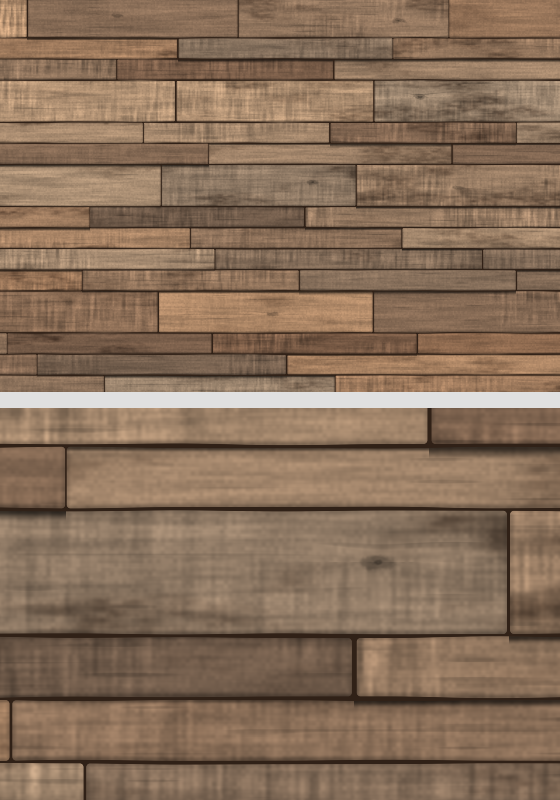
Top, the full canvas; bottom, a detail of the centre.
Reproduce this texture procedurally as a WebGL 2 fragment shader.

```glsl
#version 300 es
precision highp float;
// Wall of stacked reclaimed boards: fifteen courses, four of them double height.
// Each course is cut at its own spacing; every board gets a hashed tone, relief,
// grain, saw marks, stains and knots, and raised boards shade the course below.
uniform vec2 u_resolution;
out vec4 outColor;

const float WALL_HEIGHT = 18.6; // one unit is the height of a thin course
const float WALL_WIDTH = 26.6;

struct Board {
  vec2 center;
  vec2 halfSize;
  vec2 id;
};

float hash(vec2 p) {
  vec3 q = fract(p.xyx * 0.1031);
  q += dot(q, q.yzx + 33.33);
  return fract((q.x + q.y) * q.z);
}

float noise(vec2 p) {
  vec2 cell = floor(p), f = fract(p);
  f = f * f * (3.0 - 2.0 * f);
  float low = mix(hash(cell), hash(cell + vec2(1, 0)), f.x);
  float high = mix(hash(cell + vec2(0, 1)), hash(cell + 1.0), f.x);
  return mix(low, high, f.y);
}

float fbm(vec2 p) {
  float sum = 0.0, gain = 0.53;
  for (int i = 0; i < 4; i++) {
    sum += gain * noise(p);
    p = p * 2.03 + 7.7;
    gain *= 0.5;
  }
  return sum;
}

// Per course: position of the first cut and the board length
const vec2 CUTS[15] = vec2[15](
  vec2(1.3, 10.0), vec2(8.44, 10.2), vec2(5.54, 10.3), vec2(8.34, 9.4), vec2(6.8, 8.85),
  vec2(9.9, 11.55), vec2(7.65, 9.25), vec2(4.26, 10.2), vec2(9.03, 10.04), vec2(10.2, 12.7),
  vec2(3.9, 10.3), vec2(7.51, 10.2), vec2(10.07, 9.73), vec2(1.76, 11.84), vec2(4.95, 10.95));

// Board at p, where y runs down from the top; the last board takes any short offcut
Board findBoard(vec2 p) {
  float top = -0.2, height = 2.0;
  int row = 0;
  for (int i = 0; i < 15; i++) {
    bool tall = (i % 3 == 0 && i < 9) || i == 11;
    height = tall ? 2.0 : 1.0;
    row = i;
    if (p.y < top + height || i == 14) break;
    top += height;
  }
  vec2 cut = CUTS[row];
  float last = floor((WALL_WIDTH - 2.0 - cut.x) / cut.y);
  float column = min(floor((p.x - cut.x) / cut.y), last);
  float left = cut.x + column * cut.y;
  float right = column == last ? WALL_WIDTH + 0.3 : left + cut.y;
  vec2 center = vec2(0.5 * (left + right), top + 0.5 * height);
  return Board(center, 0.5 * vec2(right - left, height), vec2(row, column + 3.0));
}

float relief(Board b) { return hash(b.id * 3.7 + 51.0); }

vec3 woodColor(Board b, vec2 p) {
  float tall = step(0.8, b.halfSize.y);
  vec2 q = p + 60.0 * vec2(hash(b.id + 4.0), hash(b.id + 9.0));

  // Knot on some tall boards; the grain bends around it
  vec2 spread = vec2(hash(b.id + 21.0), hash(b.id + 25.0)) - 0.5;
  vec2 k = (p - b.center - spread * b.halfSize * vec2(1.5, 0.8)) * vec2(1.4, 3.2);
  float hasKnot = tall * step(0.55, hash(b.id + 33.0));
  float knotDist = length(k) + 0.7 * (fbm(q * 3.0) - 0.5);
  q.y += hasKnot * 0.1 * sign(k.y) * exp(-dot(k, k));

  // Tone: light or dark, then slightly grey or slightly red
  float light = hash(b.id + 13.0) * 0.85 + 0.15 * tall;
  vec3 color = mix(vec3(0.46, 0.355, 0.28), vec3(0.71, 0.595, 0.48), light);
  float warmth = hash(b.id + 17.0);
  vec3 grey = dot(color, vec3(0.33)) * vec3(1.13, 1.01, 0.87);
  color = mix(color, grey, 0.5 * smoothstep(0.45, 0.0, warmth));
  color *= mix(vec3(1), vec3(1.04, 0.97, 0.91), smoothstep(0.55, 1.0, warmth));

  // Long grain, then patchy saw marks across the board
  float grain = fbm(vec2(q.x * 0.35, q.y * 4.5)) - 0.5;
  float fibre = noise(vec2(q.x * 0.9, q.y * 14.0)) - 0.5;
  float saw = noise(vec2(q.x * 6.0 + q.y * 0.3, q.y * 0.9)) - 0.5;
  saw += 0.9 * (noise(vec2(q.x * 13.0, q.y * 1.8)) - 0.5);
  float sawn = hash(b.id + 41.0) * smoothstep(0.3, 0.6, fbm(q * vec2(0.3, 0.8)));
  color *= 1.0 + 0.32 * grain + 0.12 * fibre + 0.36 * sawn * saw;
  color *= 1.0 + 0.10 * (noise(q * 15.0) - 0.5);

  // Broad weather stains, faint fissures and the knot
  float stain = smoothstep(0.48, 0.82, fbm(q * vec2(0.4, 1.5) + 31.0));
  float specks = 0.5 + noise(q * vec2(4, 10));
  color *= 1.0 - vec3(0.40, 0.43, 0.45) * stain * hash(b.id + 47.0) * specks;
  float fissure = smoothstep(0.8, 0.97, noise(vec2(q.x * 0.6, q.y * 11.0) + 80.0));
  color *= 1.0 - 0.12 * fissure;
  float knot = smoothstep(0.5, 0.05, knotDist) * hasKnot;
  return color * (1.0 - knot * (0.38 + 0.08 * cos(knotDist * 20.0)));
}

void main() {
  float pixel = WALL_HEIGHT / u_resolution.y;
  vec2 p = gl_FragCoord.xy * pixel;
  p.y = WALL_HEIGHT - p.y;
  Board b = findBoard(p);
  Board above = findBoard(vec2(p.x, b.center.y - b.halfSize.y - 0.1));

  // Slightly uneven rounded outline of the board
  float wobble = 0.03 * noise(vec2(p.x * 0.6, b.id.x * 5.0));
  vec2 inset = abs(p - b.center) - b.halfSize + 0.07 + wobble;
  float edge = 0.06 - length(max(inset, 0.0)) - min(max(inset.x, inset.y), 0.0);
  float fromTop = p.y - b.center.y + b.halfSize.y;
  float fromBottom = 2.0 * b.halfSize.y - fromTop;

  // Worn edges, a lit upper rim and the shadow cast from above
  vec3 color = woodColor(b, p);
  color *= 1.0 - 0.14 * smoothstep(0.09, 0.0, edge);
  color *= 1.0 + 0.10 * relief(b) * smoothstep(0.18, 0.06, fromTop);
  color *= 1.0 - 0.14 * smoothstep(0.13, 0.03, fromBottom);
  float drop = max(relief(above) - relief(b), 0.0);
  color *= 1.0 - 0.6 * smoothstep(0.0, 0.3, drop) * smoothstep(0.06 + 0.2 * drop, 0.03, fromTop);

  vec3 gap = vec3(0.19, 0.13, 0.09);
  outColor = vec4(mix(gap, color, smoothstep(-0.5 * pixel, 0.5 * pixel, edge)), 1.0);
}
```
